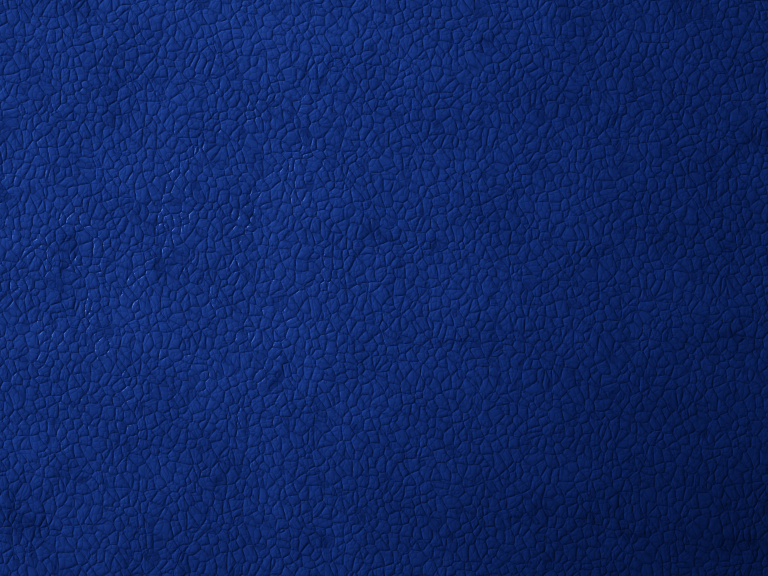
Write a WebGL 2 fragment shader that draws this texture.

```glsl
#version 300 es
precision highp float;

#define PEBBLES 56.0        // coarse pebbles per canvas height
#define FINE_RATIO 1.85     // fine grain frequency relative to the coarse one
#define FINE_AMOUNT 0.26
#define SIZE_SPREAD 0.38
#define RELIEF 0.036
#define CREASE_DEPTH 0.10
#define GLINT_LEVEL 2.5
#define BASE_TONE 0.51
#define LIGHT_DIR vec2(-0.85, 0.53)

uniform vec2 u_resolution;
out vec4 fragColor;

vec3 hash3(vec2 p) {
    uvec2 q = uvec2(ivec2(p) + 4096);
    uvec3 v = uvec3(q, q.x ^ (q.y << 4)) * 1664525u + 1013904223u;
    v += v.yzx * v.zxy;
    v ^= v >> 16u;
    v += v.yzx * v.zxy;
    return vec3(v >> 8u) / 16777216.0;
}

vec2 noise2(vec2 p) {
    vec2 i = floor(p), f = fract(p);
    f = f * f * (3.0 - 2.0 * f);
    vec2 low = mix(hash3(i).xy, hash3(i + vec2(1, 0)).xy, f.x);
    vec2 high = mix(hash3(i + vec2(0, 1)).xy, hash3(i + vec2(1, 1)).xy, f.x);
    return mix(low, high, f.y);
}

// Rounded cells of uneven size: 0 in the creases, near 1 on the tops
float pebbles(vec2 p) {
    vec2 cell = floor(p);
    float nearest = 9.0, second = 9.0;
    for (int y = -1; y <= 1; y++)
    for (int x = -1; x <= 1; x++) {
        vec2 id = cell + vec2(x, y);
        vec3 rnd = hash3(id);
        float d = length(id + rnd.xy - p) - SIZE_SPREAD * rnd.z;
        second = min(second, max(nearest, d));
        nearest = min(nearest, d);
    }
    return 1.0 - exp(-4.0 * (second - nearest));
}

// Relief height, p in pebble units
float leatherHeight(vec2 p) {
    p += 0.6 * (noise2(p * 0.55) - 0.5);
    vec2 q = mat2(0.94, -0.34, 0.34, 0.94) * p * vec2(1.1, 0.94);
    float fine = pebbles(q * FINE_RATIO + 37.3);
    return mix(pebbles(q), fine, FINE_AMOUNT);
}

// Thin, broken wrinkles leaning slightly off the vertical
float wrinkles(vec2 uv) {
    vec2 q = vec2(uv.x - 0.25 * uv.y, uv.y) * vec2(24.0, 6.0);
    q.x += 0.5 * noise2(uv * 30.0).x;
    float line = 1.0 - smoothstep(0.0, 0.06, abs(noise2(q).x - 0.5));
    return line * smoothstep(0.45, 0.75, noise2(uv * 11.0 + 5.0).y);
}

// Broad fall-off of the light towards the right and the bottom
float broadLight(vec2 st) {
    return BASE_TONE - 0.13 * smoothstep(0.35, 1.0, st.x)
        - 0.06 * (1.0 - smoothstep(0.0, 0.5, st.y))
        - 0.05 * st.x * (1.0 - st.y);
}

// Blue ramp; tone is the blue channel
vec3 leatherColor(float tone) {
    float t = clamp(tone, 0.08, 0.85);
    return vec3(0.36 * t * t, 0.25 * t + 0.32 * t * t, t);
}

vec3 shade(vec2 frag) {
    vec2 st = frag / u_resolution;
    vec2 uv = frag / u_resolution.y;
    vec2 p = uv * PEBBLES;

    // Slope facing the light
    float stepSize = 0.12;
    float h = leatherHeight(p);
    float toLight = leatherHeight(p + LIGHT_DIR * stepSize);
    float slope = (h - toLight) / stepSize;

    // Diffuse tone, creases and mottling
    float base = broadLight(st);
    float detail = RELIEF * slope - CREASE_DEPTH * (1.0 - h);
    detail -= 0.05 * wrinkles(uv);
    detail += 0.04 * (noise2(uv * 17.0).x - 0.5);
    vec3 color = leatherColor(base + detail * base / 0.44);

    // Sparse glints around the lit left side
    vec2 away = (st - vec2(0.2, 0.54)) / vec2(0.24, 0.3);
    float patches = smoothstep(0.58, 0.8, noise2(uv * vec2(46.0, 26.0) + 9.0).x);
    float glint = smoothstep(GLINT_LEVEL, GLINT_LEVEL + 1.5, slope);
    glint *= patches * exp(-dot(away, away));
    return mix(color, vec3(0.50, 0.65, 1.0), 0.85 * glint);
}

void main() {
    // 2 x 2 supersampling
    vec3 sum = vec3(0.0);
    for (int i = 0; i < 4; i++) {
        vec2 offset = vec2(i & 1, i >> 1) * 0.5 - 0.25;
        sum += shade(gl_FragCoord.xy + offset);
    }
    fragColor = vec4(sum * 0.25, 1.0);
}
```
